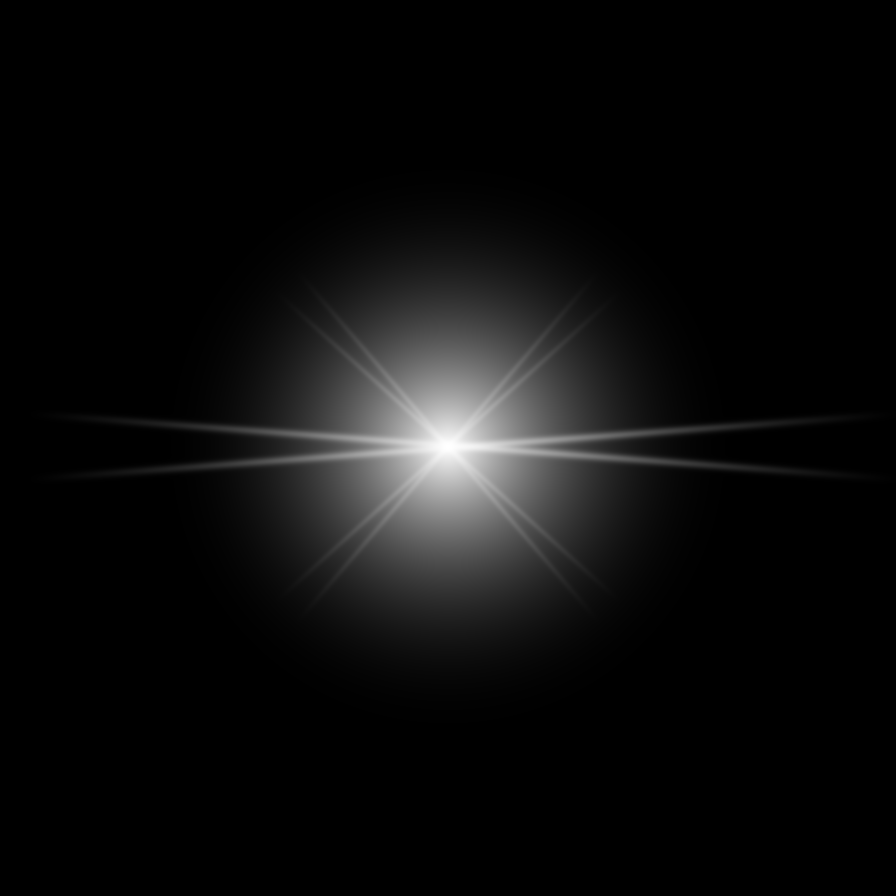
Give the GLSL for this background, as a Shadertoy shader.

```glsl
// A soft white star flare with paired horizontal and diagonal rays on black.

// Light of a thin line through the origin, fading to nothing at the reach.
float ray(vec2 p, float degrees, float reach, float width) {
    float angle = radians(degrees);
    vec2 along = vec2(cos(angle), sin(angle));
    float offset = dot(p, vec2(-along.y, along.x)) / width;
    float fade = max(1.0 - abs(dot(p, along)) / reach, 0.0);
    return exp(-0.5 * offset * offset) * pow(fade, 1.2);
}

// Adds light without exceeding white.
float screen(float base, float light) {
    return 1.0 - (1.0 - base) * (1.0 - clamp(light, 0.0, 1.0));
}

void mainImage(out vec4 fragColor, in vec2 fragCoord) {
    vec2 p = (fragCoord - 0.5 * iResolution.xy) / min(iResolution.x, iResolution.y);
    p.y -= 0.0015;
    float r = length(p);

    // Round halo and its small bright core
    float light = pow(max(1.0 - r / 0.335, 0.0), 2.45);
    light = screen(light, 0.3 * exp(-r / 0.015));

    // Mirrored ray pairs; the long pair crosses slightly right of the core
    for (int i = 0; i < 2; i++) {
        float side = i == 0 ? 1.0 : -1.0;
        light = screen(light, 0.5 * ray(p - vec2(0.018, 0.0), side * 4.3, 0.49, 0.0033));
        light = screen(light, 0.24 * ray(p, side * 42.0, 0.26, 0.0023));
        light = screen(light, 0.24 * ray(p, side * 49.3, 0.26, 0.0023));
    }

    fragColor = vec4(vec3(light), 1.0);
}
```
